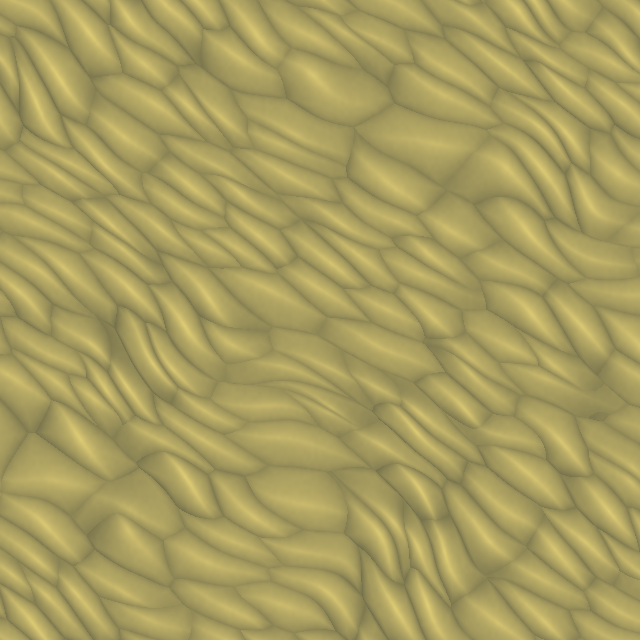
A WebGL 1 fragment shader for this texture:

```glsl
precision highp float;
// Wavy olive-gold relief of slanted, overlapping spindle-shaped ridges.
// A stretched Voronoi grid is bent by noise; each cell gets a bright crest
// line and dark creases, stronger where the strand runs steeply.
uniform vec2 u_resolution;

float hash(vec2 p) {
  return fract(sin(dot(p, vec2(127.1, 311.7))) * 43758.545);
}

float noise(vec2 p) {
  vec2 i = floor(p), f = fract(p);
  f = f * f * (3.0 - 2.0 * f);
  return mix(mix(hash(i), hash(i + vec2(1.0, 0.0)), f.x),
             mix(hash(i + vec2(0.0, 1.0)), hash(i + 1.0), f.x), f.y);
}

// Sideways displacement that makes the strands meander
float bend(vec2 p) {
  return 0.095 * noise(p * 5.5 + 17.0) + 0.012 * noise(p * 14.0 + 5.0);
}

void main() {
  vec2 uv = gl_FragCoord.xy / min(u_resolution.x, u_resolution.y);

  // Axes along and across the strands, which fall to the lower right
  float slant = radians(36.0);
  vec2 along = vec2(cos(slant), -sin(slant));
  vec2 p = vec2(dot(uv, along), dot(uv, vec2(-along.y, along.x)));
  float offset = bend(p);
  float steepness = (bend(p + vec2(0.01, 0.0)) - offset) / 0.01;

  // Two nearest strands, each with its own tilt
  vec2 q = vec2(p.x, p.y + offset) * vec2(7.2, 21.0);
  vec2 cell = floor(q);
  float nearest = 9.0, second = 9.0, tilt = 0.0;
  vec2 local = vec2(0.0);
  for (int y = -2; y <= 2; y++) {
    for (int x = -2; x <= 2; x++) {
      vec2 id = cell + vec2(float(x), float(y));
      vec2 seed = id + 0.5 + 0.85 * (vec2(hash(id), hash(id + 41.3)) - 0.5);
      vec2 d = q - seed;
      float lean = 1.3 * (hash(id + 83.7) - 0.5);
      d.y += lean * d.x;
      float dist = length(d);
      if (dist < nearest) {
        second = nearest;
        nearest = dist;
        local = d;
        tilt = lean;
      } else {
        second = min(second, dist);
      }
    }
  }
  steepness += 0.34 * tilt;

  // Crest line, glow at its middle, and creases between strands
  float side = sqrt(local.y * local.y + 0.0008);
  float crest = exp(-5.0 * side - 1.6 * local.x * local.x);
  float glow = exp(-6.0 * nearest);
  float crease = exp(-4.0 * (second - nearest));
  float contrast = mix(0.6, 1.2, smoothstep(-0.5, 0.5, steepness));
  float shade = 0.72 * crest + 0.15 * glow - 0.78 * crease + 0.12 * local.y;
  shade = shade * contrast + 0.02;

  // Faint grain on the surface
  shade += 0.07 * (noise(uv * vec2(170.0, 130.0)) - 0.5);

  vec3 olive = vec3(0.67, 0.625, 0.378);
  vec3 tint = vec3(0.22, 0.19, 0.085);
  gl_FragColor = vec4(olive + tint * shade, 1.0);
}
```
